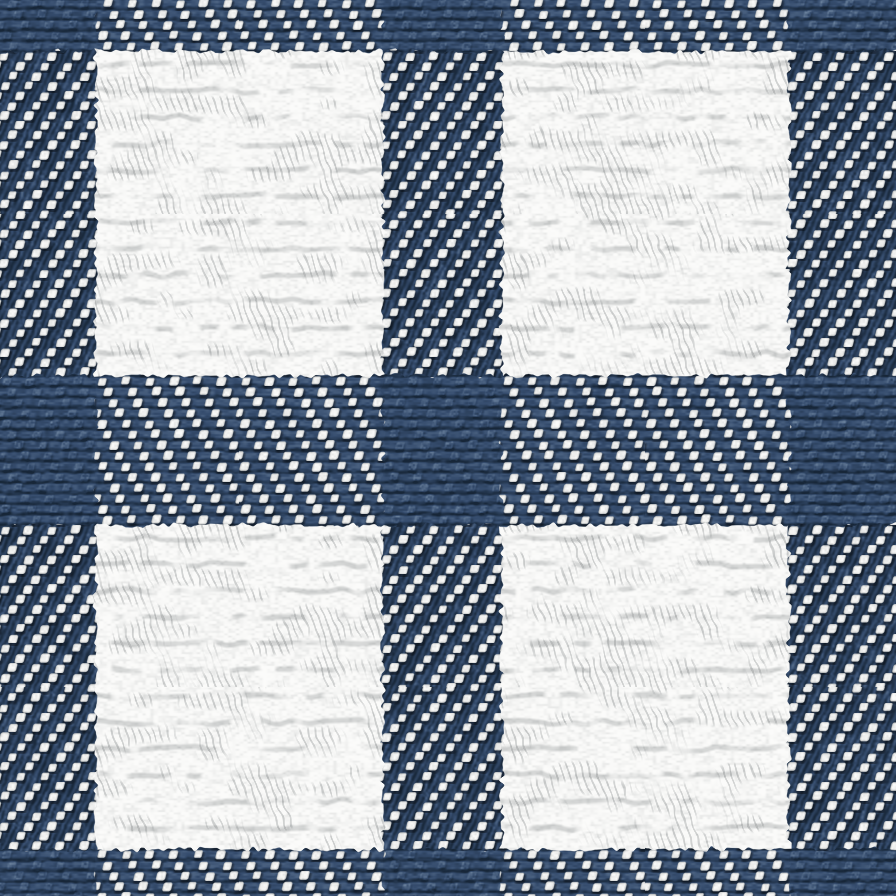
A WebGL 2 fragment shader for this texture:

```glsl
#version 300 es
precision highp float;
// Woven check cloth: blue warp and weft bands cross on a white ribbed ground.
// Band coverage picks one of four weaves; twill dots come from sheared grids,
// and hashes vary every yarn so that no two repeats are identical.

uniform vec2 u_resolution;
out vec4 outColor;

#define PERIOD vec2(0.4531, 0.5286)  // one check, in canvas units
#define BAND vec2(0.1328, 0.1667)    // width of the blue bands
#define ORIGIN vec2(-0.0260, -0.1146)
#define WARP_PITCH (PERIOD / vec2(17.0, 48.0))
#define WEFT_PITCH vec2(PERIOD.x / 17.0, BAND.y / 14.0)
#define RIB (PERIOD.y / 18.0)
#define FRAY 0.007
#define DOT_SIZE 0.0049

const vec3 WHITE = vec3(0.985, 0.985, 0.98);
const vec3 GREY = vec3(0.72, 0.73, 0.73);
const vec3 NAVY = vec3(0.09, 0.15, 0.22);
const vec3 BLUE = vec3(0.21, 0.30, 0.43);
const vec3 PALE = vec3(0.40, 0.49, 0.60);

float hash(vec2 p) {
  vec3 h = fract(vec3(p.xyx) * 0.1031);
  h += dot(h, h.yzx + 33.33);
  return fract((h.x + h.y) * h.z);
}

float noise(vec2 p) {
  vec2 i = floor(p), f = fract(p);
  f = f * f * (3.0 - 2.0 * f);
  return mix(mix(hash(i), hash(i + vec2(1, 0)), f.x),
             mix(hash(i + vec2(0, 1)), hash(i + 1.0), f.x), f.y);
}

// Navy to pale blue ramp for a yarn lit by amount t
vec3 blueYarn(float t) {
  return mix(mix(NAVY, BLUE, clamp(t * 2.0, 0.0, 1.0)), PALE,
             clamp(t * 2.0 - 1.0, 0.0, 1.0));
}

// Distance to the nearest yarn crossing; each row is moved by shift pitches
float crossing(vec2 v, vec2 pitch, float shift, vec2 seed) {
  float row = floor(v.y / pitch.y);
  float x = v.x / pitch.x + row * shift;
  vec2 id = vec2(floor(x), row) + seed;
  vec2 jitter = vec2(hash(id), hash(id + 7.3)) - 0.5;
  vec2 d = (fract(vec2(x, v.y / pitch.y)) - 0.5) * pitch - jitter * 0.0022;
  d.x -= d.y * 0.25;
  float core = DOT_SIZE * 0.45;
  return length(max(abs(d) - core, 0.0)) - core * (0.9 + 0.5 * hash(id + 3.1));
}

// Horizontal yarns with dark gaps between rows
float weftShade(vec2 p, float y) {
  float f = fract(y / WEFT_PITCH.y + 0.18 * (noise(p * 110.0) - 0.5));
  float bulge = smoothstep(0.0, 0.35, f) * smoothstep(1.0, 0.72, f);
  return 0.12 + 0.40 * bulge + 0.34 * (noise(p * vec2(190, 420)) - 0.5);
}

// Steep slanted warp floats with broken dark gaps
float warpShade(vec2 p) {
  float strand = p.x - 0.45 * p.y + 0.002 * noise(p * 150.0);
  float bulge = 0.5 + 0.5 * sin(strand * 900.0);
  float patches = noise(vec2(p.x * 160.0, p.y * 75.0));
  return 0.02 + 0.30 * bulge + 0.45 * patches * noise(p * 330.0) + 0.08 * patches;
}

// Lay white yarn ends, with a shadow below, over blue cloth
vec3 addDots(vec3 cloth, float dist, float below, float grain, float w) {
  cloth *= mix(0.60, 1.0, smoothstep(-0.001, 0.003, below));
  float rim = smoothstep(-0.0025, 0.0005, dist);
  vec3 dots = mix(WHITE, GREY, 0.75 * rim + 0.3 * grain);
  return mix(cloth, dots, 1.0 - smoothstep(-w, w, dist));
}

// White ground: broken ribs, slanted stitches and fine fibres
vec3 whiteGround(vec2 p, float y) {
  float f = fract(y / RIB + 0.20 * (noise(p * vec2(55, 30)) - 0.5));
  float gap = 1.0 - smoothstep(0.03, 0.16, abs(f - 0.5));
  float broken = smoothstep(0.25, 0.7, noise(p * vec2(60, 35) + 9.0));
  float stitch = smoothstep(0.3, 1.0, sin((p.x + 0.35 * p.y) * 800.0 + 3.0 * noise(p * 90.0)));
  float patchMask = smoothstep(0.48, 0.78, noise(vec2(p.x * 38.0, y / RIB * 1.5)));
  float fibre = noise(p * vec2(230, 380));
  float shade = 0.55 * gap * broken + 0.60 * stitch * patchMask + 0.28 * fibre * fibre;
  return mix(WHITE, GREY, min(shade, 1.0));
}

void main() {
  vec2 p = gl_FragCoord.xy / u_resolution;
  float w = 0.8 / min(u_resolution.x, u_resolution.y);

  // Position inside the repeat, with frayed yarn edges
  vec2 fray = vec2(noise(p.yx * vec2(170, 25)), noise(p * vec2(170, 25) + 40.0)) - 0.5;
  vec2 q = p - ORIGIN;
  vec2 id = floor((q - 0.5 * BAND) / PERIOD + 0.5);
  vec2 c = q - id * PERIOD;
  vec2 edge = abs(c + FRAY * fray - 0.5 * BAND) - 0.5 * BAND;
  vec2 band = 1.0 - smoothstep(vec2(-w), vec2(w), edge);
  vec2 seed = id * 61.0 + 200.0;
  vec2 lift = vec2(-0.001, 0.0025);
  float grain = noise(p * 420.0);

  // Twill crossings lean left in the weft band and right in the warp band
  float weftDot = crossing(c, WEFT_PITCH, 0.25, seed);
  float weftBelow = crossing(c + lift, WEFT_PITCH, 0.25, seed);
  float warpDot = crossing(c, WARP_PITCH, -1.0 / 3.0, seed);
  float warpBelow = crossing(c + lift, WARP_PITCH, -1.0 / 3.0, seed);

  float weft = weftShade(p, c.y);
  vec3 weftCloth = addDots(blueYarn(weft + 0.06), weftDot, weftBelow, grain, w);
  vec3 warpCloth = addDots(blueYarn(warpShade(p)), warpDot, warpBelow, grain, w);

  // Solid blue where the bands cross, with small lit and shaded knots
  float knot = 1.0 - smoothstep(-0.002, 0.001, weftDot);
  float hollow = 1.0 - smoothstep(-0.002, 0.002, weftBelow);
  vec3 solid = blueYarn(weft - 0.18 * hollow + knot * (0.10 + 0.35 * grain));

  vec3 ground = whiteGround(p, c.y);
  vec3 color = mix(mix(ground, warpCloth, band.x), mix(weftCloth, solid, band.x), band.y);
  outColor = vec4(color, 1.0);
}
```
